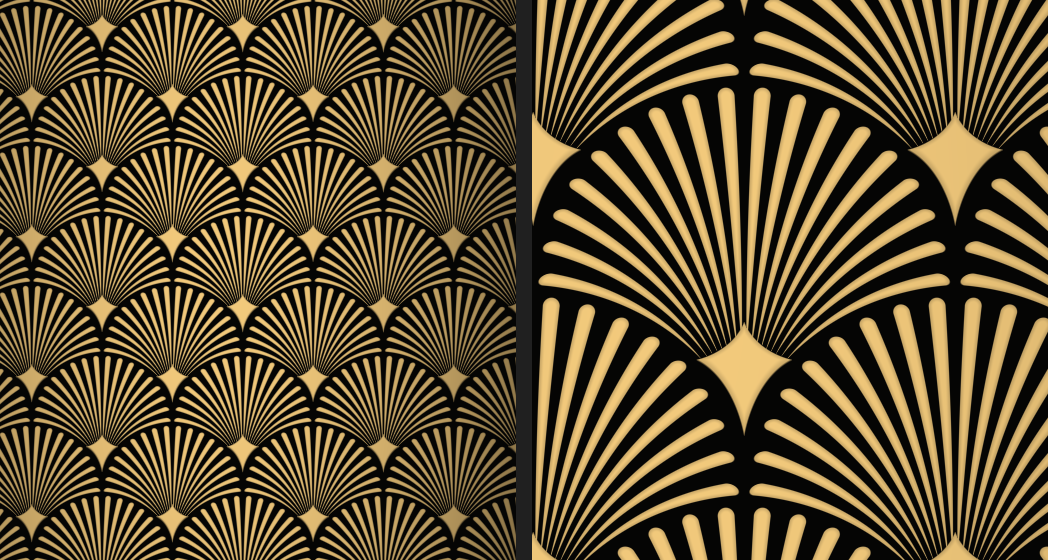
Left, the full canvas; right, a detail of the centre.
Write a Shadertoy shader that draws this pattern.

```glsl
// Staggered gold fans of curved tapering rays, each rising from a four-pointed star, on black.

#define HALF_PITCH  vec2(0.1256, 0.125)  // half a repeat, in canvas heights
#define ORIGIN      vec2(0.451, 0.26)    // foot of the first star, in half repeats
#define RAYS        9                    // rays on each side of a fan
#define RAY_STEP    0.1075               // angle between ray tips
#define RAY_BEND    0.67                 // outward curl of the rays
#define RAY_WIDTH   0.041                // half width at the tip
#define RAY_START   0.42                 // radius where the rays begin
#define CROWN       vec2(0.69, 0.97)     // height and radius of the circle of tips
#define STAR        vec4(0.225, 0.18, 0.36, 1.45) // half width, rise, drop, hollowness
#define GOLD        vec3(0.95, 0.79, 0.485)
#define GROUND      vec3(0.018, 0.018, 0.016)
#define SHEEN       vec3(0.42, 1.15, 0.2) // bright column, fall-off across, fall-off down

// Four-pointed star with hollow sides; its lower point is the local origin.
float starDistance(vec2 p) {
    float y = p.y - STAR.z;
    float reach = y > 0.0 ? STAR.y : STAR.z;
    vec2 v = vec2(abs(p.x) / STAR.x, abs(y) / reach);
    float k = STAR.w;
    float hollow = length(vec2(k - 1.0, k)) - length(v - k);
    return max(hollow, v.x + v.y - 1.0) * STAR.y;
}

// Mirrored fan of round-ended rays that curl away from the vertical.
float fanDistance(vec2 p) {
    float radius = length(p);
    float angle = atan(abs(p.x), p.y);
    float nearest = 1.0;
    for (int i = 0; i < RAYS; i++) {
        float tipAngle = (float(i) + 0.5) * RAY_STEP;
        float offset = CROWN.x * sin(tipAngle);
        float tip = CROWN.x * cos(tipAngle) + sqrt(CROWN.y * CROWN.y - offset * offset);

        // Distance across the curved centre line
        float along = radius / tip;
        float rayAngle = tipAngle * (1.0 - RAY_BEND + RAY_BEND * along);
        float slope = tipAngle * RAY_BEND * along;
        float across = radius * (angle - rayAngle) * inversesqrt(1.0 + slope * slope);

        // Taper towards the star, rounded cap at the tip
        float fullWidth = RAY_WIDTH * mix(1.0, 0.78, float(i) / float(RAYS - 1));
        float taper = clamp((radius - RAY_START) / (tip - RAY_START), 0.0, 1.0);
        float beyond = max(radius - tip + fullWidth, 0.0);
        float ray = length(vec2(across, beyond)) - fullWidth * pow(taper, 0.85);
        nearest = min(nearest, ray);
    }
    return max(nearest, RAY_START - radius);
}

// One motif on a lattice with a period of two half pitches.
float motifDistance(vec2 p) {
    vec2 low = vec2(-1.0, -0.15);
    vec2 q = mod(p - low, 2.0) + low;
    return min(fanDistance(q), starDistance(q));
}

void mainImage(out vec4 fragColor, in vec2 fragCoord) {
    vec2 uv = fragCoord / iResolution.xy;
    vec2 p = fragCoord / iResolution.y / HALF_PITCH - ORIGIN;
    float pixel = 1.0 / (iResolution.y * HALF_PITCH.y);

    // Two interleaved lattices make the staggered rows
    float d = min(motifDistance(p), motifDistance(p - 1.0));
    float cover = 1.0 - smoothstep(-0.75 * pixel, 0.75 * pixel, d);

    // Metallic sheen, brightest left of centre, with softly darker rims
    vec2 away = uv - vec2(SHEEN.x, 0.5);
    float sheen = 1.0 - dot(SHEEN.yz, away * away);
    float rim = mix(0.85, 1.0, smoothstep(0.0, 0.022, -d));

    fragColor = vec4(mix(GROUND, GOLD * sheen * rim, cover), 1.0);
}
```
